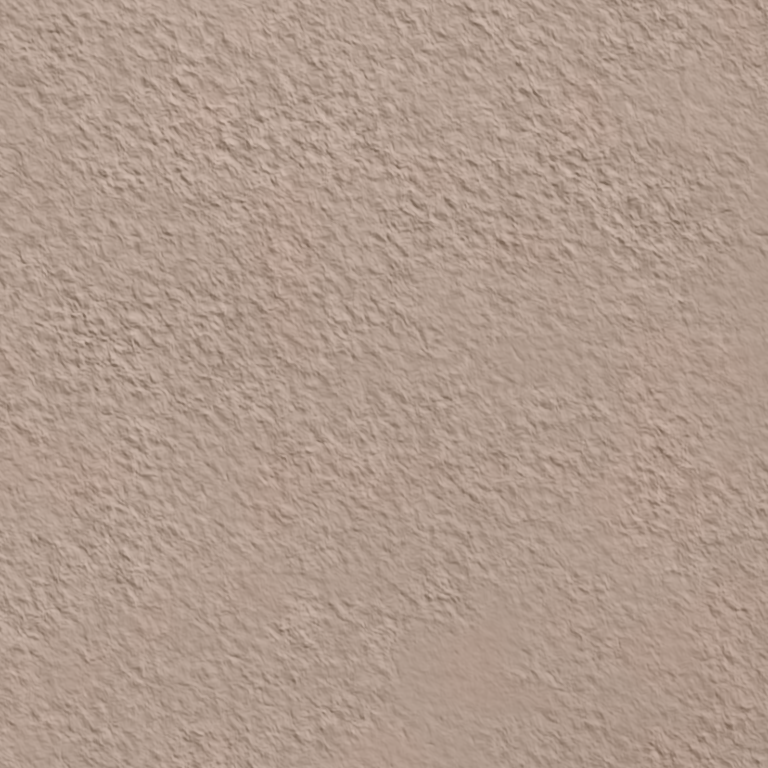
Write a three.js fragment shader that draws this texture.

```glsl
// Rough beige plaster: a height field of fine diagonal grains and sparse gouges
// is lit by its slope toward a light at the upper right. A broad mask varies
// the roughness, and faint patches tint the clay from grey beige to pink.

varying vec2 vUv;

const vec3 SHADOW_CLAY = vec3(0.59, 0.51, 0.455);
const vec3 LIGHT_CLAY = vec3(0.75, 0.67, 0.62);
const vec3 PINK_TINT = vec3(0.006, -0.002, -0.003);
const vec2 LIGHT_DIR = vec2(0.53, 0.85);
const float GRAIN_ANGLE = -0.75;
const float SLOPE_STEP = 0.0015;

float hash(vec2 p) {
  vec3 q = fract(vec3(p.xyx) * 0.1031);
  q += dot(q, q.yzx + 33.33);
  return fract((q.x + q.y) * q.z);
}

float noise(vec2 p) {
  vec2 i = floor(p);
  vec2 f = fract(p);
  vec2 s = f * f * f * (f * (f * 6.0 - 15.0) + 10.0);
  float low = mix(hash(i), hash(i + vec2(1.0, 0.0)), s.x);
  float high = mix(hash(i + vec2(0.0, 1.0)), hash(i + vec2(1.0, 1.0)), s.x);
  return mix(low, high, s.y);
}

vec2 rotate(vec2 p, float angle) {
  float c = cos(angle);
  float s = sin(angle);
  return vec2(c * p.x + s * p.y, c * p.y - s * p.x);
}

float fbm(vec2 p, float gain) {
  float sum = 0.0;
  float amplitude = 1.0;
  for (int i = 0; i < 3; i++) {
    sum += amplitude * (noise(p) - 0.5);
    p = rotate(p, 0.5) * 1.83 + 17.3;
    amplitude *= gain;
  }
  return sum;
}

// Bends straight features into irregular ones
vec2 warp(vec2 p, float scale, float amount) {
  vec2 offset = vec2(noise(p * scale + 41.0), noise(p * scale + 73.0));
  return p + amount * (offset - 0.5);
}

// Short tapered strokes scattered over a jittered grid
float gouges(vec2 p, float cells, float density) {
  vec2 home = floor(p * cells);
  float depth = 0.0;
  for (int y = -1; y <= 1; y++) {
    for (int x = -1; x <= 1; x++) {
      vec2 id = home + vec2(float(x), float(y)) + 100.0;
      vec2 jitter = vec2(hash(id + 3.1), hash(id + 8.7));
      float size = hash(id + 15.4);
      float tilt = GRAIN_ANGLE + 1.2 * (hash(id + 22.9) - 0.5);
      vec2 d = rotate(p - (id - 100.0 + jitter) / cells, tilt);
      d /= vec2(mix(0.003, 0.014, size * size * size), mix(0.0018, 0.0027, size));
      float present = step(hash(id + 31.6), density);
      depth += present * mix(0.45, 1.0, size) * exp(-dot(d, d));
    }
  }
  return depth;
}

float grains(vec2 p) {
  vec2 q = rotate(warp(p, 60.0, 0.005), GRAIN_ANGLE);
  return fbm(q * vec2(70.0, 104.0) + 200.0, 0.6);
}

float surface(vec2 p, float roughness) {
  float pits = gouges(warp(p, 80.0, 0.006), 29.0, 0.4);
  return roughness * grains(p) - 0.42 * pits;
}

// Coarse at the upper left, worn smooth toward the lower right
float roughnessAt(vec2 p) {
  float patches = fbm(p * 7.0 + 60.0, 0.7) + 0.6 * (noise(p * 34.0 + 5.0) - 0.5);
  vec2 worn = rotate(p - vec2(0.68, 0.24), 0.9) / vec2(0.34, 0.2);
  vec2 coarse = (p - vec2(0.27, 0.74)) / vec2(0.32, 0.36);
  float level = 0.88 + 0.6 * patches;
  level += 0.25 * exp(-dot(coarse, coarse)) - 0.36 * exp(-dot(worn, worn));
  return clamp(level, 0.28, 1.6);
}

// Softens highlights so that shadows carry the relief
float shade(float slope) {
  return slope > 0.0 ? slope / (1.0 + 0.7 * slope) : 1.12 * slope;
}

void main() {
  vec2 p = vUv;
  float roughness = roughnessAt(p);

  // Slope lighting
  vec2 stepToLight = LIGHT_DIR * SLOPE_STEP;
  float nearSide = surface(p - stepToLight, roughness);
  float farSide = surface(p + stepToLight, roughness);
  float relief = shade(1.3 * (nearSide - farSide));

  // Broad tone, fine dust and shaded hollows
  float tone = 0.625 + 0.11 * (p.y - p.x) + 0.11 * fbm(p * 3.5 + 9.0, 0.5);
  float dust = 0.1 * (noise(rotate(p, 0.4) * 230.0) - 0.5);
  float hollow = 0.17 * (nearSide + farSide);
  float light = clamp(tone + dust + hollow + relief, -0.6, 1.4);

  // Clay colour with faint pink stains
  float stain = smoothstep(0.0, 0.7, fbm(p * 8.0 + 130.0, 0.6) + 0.3 * (p.x - p.y));
  vec3 colour = mix(SHADOW_CLAY, LIGHT_CLAY, light) + PINK_TINT * stain;
  gl_FragColor = vec4(colour, 1.0);
}
```
